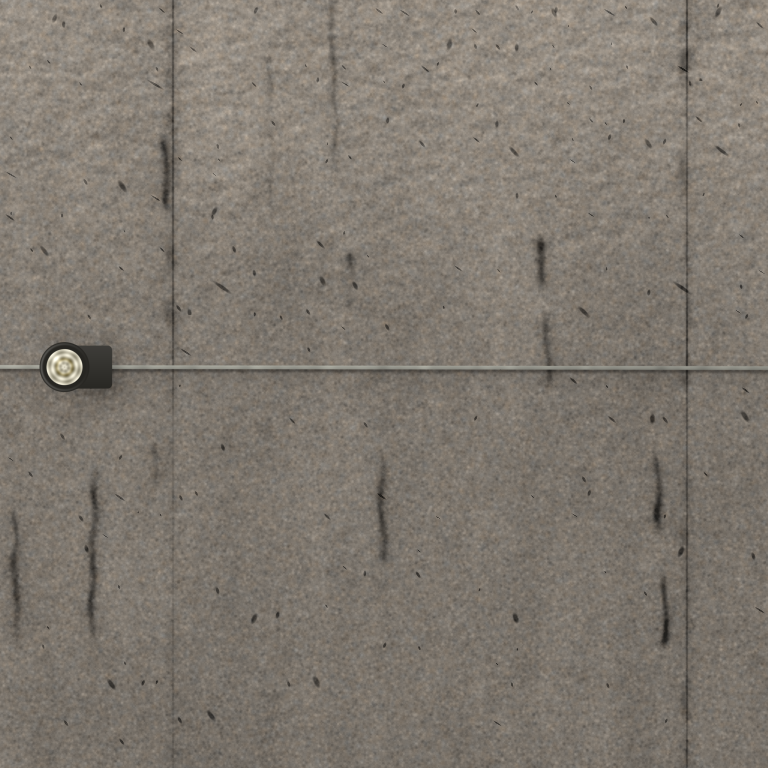
Give the GLSL for this texture, as a Shadertoy shader.

```glsl
// Weathered concrete wall with panel seams, a taut pale cable and a small round lamp.
// Sparse cellular bumps give the relief, mottling and grain; loops scatter the pits
// and run the dark streaks; distance functions shape the lamp.

const vec3 WARM_GREY = vec3(1.06, 1.0, 0.925);
const float LEFT_SEAM = 0.2253;
const float RIGHT_SEAM = 0.8945;
const float CABLE_Y = 0.5222;
const float CABLE_DROP = 0.0015;
const float CABLE_HALF = 0.0024;
const vec2 LAMP = vec2(0.084, 0.522);
const float LAMP_RADIUS = 0.0325;
const float LENS_RADIUS = 0.0235;
const float GRAIN = 0.06;
const float RELIEF_LOW = 0.018;
const float RELIEF_HIGH = 0.07;

// Each streak: x, top, length, strength
const vec4 STREAKS[12] = vec4[12](
    vec4(0.122, 0.42, 0.28, 0.19), vec4(0.020, 0.36, 0.21, 0.20),
    vec4(0.706, 0.70, 0.08, 0.25), vec4(0.713, 0.60, 0.11, 0.18),
    vec4(0.857, 0.42, 0.12, 0.22), vec4(0.866, 0.26, 0.11, 0.26),
    vec4(0.200, 0.43, 0.07, 0.22), vec4(0.455, 0.68, 0.09, 0.18),
    vec4(0.499, 0.42, 0.17, 0.14), vec4(0.434, 1.05, 0.29, 0.13),
    vec4(0.352, 0.98, 0.28, 0.08), vec4(0.216, 0.83, 0.11, 0.22));

float hash(vec2 p) {
    vec3 q = fract(p.xyx * 0.1031);
    q += dot(q, q.yzx + 33.33);
    return fract((q.x + q.y) * q.z);
}

vec2 hash2(vec2 p) { return vec2(hash(p), hash(p + 17.0)); }

// Smooth cellular noise: one signed bump per cell
float bumps(vec2 p) {
    vec2 cell = floor(p);
    float sum = 0.0;
    for (int j = -1; j <= 1; j++)
    for (int i = -1; i <= 1; i++) {
        vec2 c = cell + vec2(i, j);
        vec2 d = p - c - hash2(c);
        float k = max(0.0, 1.0 - dot(d, d));
        sum += k * k * k * (2.0 * hash(c + 41.0) - 1.0);
    }
    return sum;
}

float height(vec2 p) {
    return bumps(p * vec2(46.0, 64.0)) + 0.5 * bumps(p * vec2(105.0, 130.0) + 9.0);
}

float fill(float d, float px) { return 1.0 - smoothstep(-px, px, d); }

float ridge(float d, float width) { return exp(-d * d / (width * width)); }

// Small slanted holes, denser towards the top
float pits(vec2 uv, float scale) {
    vec2 p = uv * scale, cell = floor(p);
    vec2 d = fract(p) - 0.3 - 0.4 * hash2(cell + scale);
    float slant = 2.0 * hash(cell + 5.0) - 0.4;
    d.x += slant * d.y;
    float size = mix(0.06, 0.17, hash(cell + 29.0));
    float density = mix(0.07, 0.20, smoothstep(0.5, 1.0, uv.y));
    float present = step(hash(cell + 71.0), density);
    return present * (1.0 - smoothstep(0.4, 1.1, length(d * vec2(1.5, 0.8)) / size));
}

float streaks(vec2 uv, float rough) {
    float sum = 0.0;
    for (int i = 0; i < 12; i++) {
        vec4 s = STREAKS[i];
        float t = (s.y - uv.y) / s.z;
        float x = uv.x - s.x - 0.006 * (t - 0.5) * sin(s.x * 90.0);
        x += 0.0015 * sin(uv.y * 75.0 + s.x * 40.0) + 0.003 * rough;
        float ends = smoothstep(0.0, 0.25, t) * (1.0 - smoothstep(0.8, 1.0, t));
        float core = ridge(x, 0.0045) + 0.25 * ridge(x, 0.015);
        sum += s.w * ends * core * clamp(0.75 + 0.8 * rough, 0.15, 1.3);
    }
    return sum;
}

float seam(float x, float width, float rough) {
    return 0.15 * ridge(x, width) + 0.09 * ridge(x + 0.004 * rough, 0.010) * max(0.0, 0.4 + rough);
}

vec3 concrete(vec2 uv, float px) {
    float rough = bumps(uv * vec2(55.0, 32.0) + 3.0);
    float shade = mix(0.437, 0.462, smoothstep(0.0, 0.5, uv.y));
    shade += 0.085 * smoothstep(0.5, 1.0, uv.y);
    shade += 0.018 * bumps(uv * vec2(32.0, 3.0)) + 0.02 * bumps(uv * 7.0) + 0.015 * rough;
    float slope = height(uv + vec2(0.002, -0.005)) - height(uv);
    shade -= slope * mix(RELIEF_LOW, RELIEF_HIGH, smoothstep(0.4, 1.0, uv.y));
    shade += GRAIN * bumps(uv * 260.0) + 0.03 * (hash(floor(uv * 512.0)) - 0.5);

    float upper = smoothstep(0.45, 0.55, uv.y);
    float line = max(0.0014, px);
    shade -= seam(uv.x - LEFT_SEAM, line, rough) * mix(0.4, 1.15, upper);
    float soot = 1.0 + ridge(uv.y - 0.96, 0.06) + 0.8 * ridge(uv.y - 0.55, 0.05);
    shade -= seam(uv.x - RIGHT_SEAM, line, rough) * 0.9 * soot;
    shade -= streaks(uv, rough);
    for (int i = 0; i < 2; i++) shade -= 0.22 * pits(uv, 23.0 + 18.0 * float(i));

    vec3 tint = WARM_GREY + vec3(0.025, 0.0, -0.025) * bumps(uv * 150.0 + 7.0);
    return max(shade, 0.12) * tint;
}

void addCable(inout vec3 col, vec2 uv, float px) {
    float y = uv.y - CABLE_Y + CABLE_DROP * uv.x;
    float below = 1.0 - smoothstep(-0.002, 0.0, y);
    col *= 1.0 - below * (0.28 * ridge(y + 0.004, 0.003) + 0.12 * exp(min(y, 0.0) / 0.018));
    float sheen = mix(0.64, 0.54, uv.x) + 0.06 * bumps(uv * vec2(70.0, 9.0)) + 20.0 * y;
    col = mix(col, sheen * vec3(1.0, 1.0, 0.94), fill(abs(y) - CABLE_HALF, px));
}

void addLamp(inout vec3 col, vec2 uv, float px) {
    vec2 p = uv - LAMP;
    col *= 1.0 - 0.3 * exp(-dot(p - vec2(0.04, -0.014), p - vec2(0.04, -0.014)) / 0.0011);
    vec2 box = abs(p - vec2(0.031, 0.0)) - vec2(0.025, 0.022);
    float body = length(max(box, 0.0)) + min(max(box.x, box.y), 0.0) - 0.006;
    col = mix(col, vec3(0.20, 0.195, 0.18) + 1.5 * p.y, fill(body, px));

    float r = length(p);
    col = mix(col, vec3(0.15, 0.145, 0.13), fill(r - LAMP_RADIUS, px));
    col += 0.16 * ridge(r - 0.030, 0.0016) * (0.6 - p.x * 18.0);
    float facets = 0.10 * sin(r * 900.0) + 0.09 * sin(atan(p.y, p.x) * 6.0) * smoothstep(0.0, 0.012, r);
    vec3 glass = vec3(0.77, 0.75, 0.67) + facets;
    glass -= 0.25 * ridge(r - 0.010, 0.0025) * vec3(0.8, 0.9, 1.2);
    glass += 0.2 * ridge(length(p - vec2(-0.009, 0.008)), 0.007);
    col = mix(col, glass, fill(r - LENS_RADIUS, px));
}

void mainImage(out vec4 fragColor, in vec2 fragCoord) {
    vec2 uv = fragCoord / iResolution.xy;
    float px = 0.75 / iResolution.y;
    vec3 col = concrete(uv, px);
    addCable(col, uv, px);
    addLamp(col, uv, px);
    fragColor = vec4(clamp(col, 0.0, 1.0), 1.0);
}
```
